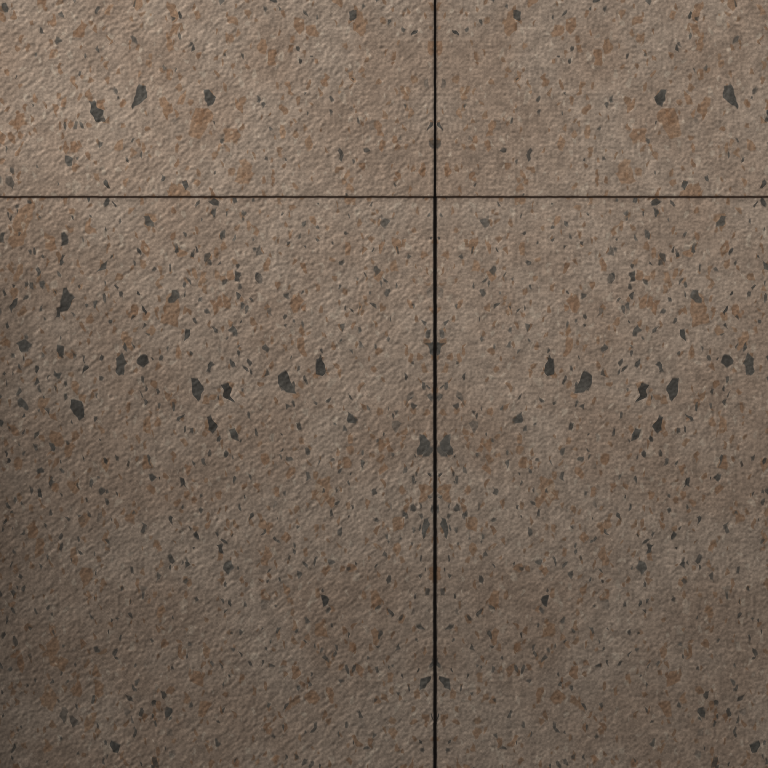
A WebGL 2 fragment shader for this texture:

```glsl
#version 300 es
precision highp float;

uniform vec2 u_resolution;
out vec4 fragColor;

float hash(vec2 p) {
    return fract(sin(dot(p, vec2(127.1, 311.7))) * 43758.5453);
}

float noise(vec2 p) {
    vec2 i = floor(p), f = fract(p);
    f = f * f * (3.0 - 2.0 * f);
    return mix(mix(hash(i), hash(i + vec2(1, 0)), f.x),
               mix(hash(i + vec2(0, 1)), hash(i + vec2(1, 1)), f.x), f.y);
}

float fbm(vec2 p) {
    float sum = 0.0, amp = 0.5;
    for (int i = 0; i < 4; i++) {
        sum += amp * noise(p);
        p = mat2(1.6, 1.2, -1.2, 1.6) * p + 7.3;
        amp *= 0.5;
    }
    return sum;
}

// Coverage of angular stone chips, at most one per grid cell
float chips(vec2 p, float cells, float share, float size, float seed) {
    vec2 g = p * cells;
    float d = 9.0;
    for (int y = -1; y <= 1; y++)
    for (int x = -1; x <= 1; x++) {
        vec2 cell = floor(g) + vec2(x, y);
        vec2 key = cell + seed;
        if (hash(key) > share) continue;
        vec2 q = g - cell - vec2(hash(key + 1.3), hash(key + 2.7));
        float r = size * mix(0.45, 1.0, pow(hash(key + 4.1), 2.0));
        q.x = q.x * mix(1.2, 2.1, hash(key + 5.9)) + q.y * (hash(key + 6.7) - 0.5);
        float edge = -9.0;
        for (int k = 0; k < 6; k++) {
            float a = (float(k) + 0.8 * hash(key + float(k) * 3.1)) * 1.0472;
            float reach = r * mix(0.55, 1.0, hash(key + float(k) * 2.3 + 8.0));
            edge = max(edge, dot(q, vec2(cos(a), sin(a))) - reach);
        }
        d = min(d, edge);
    }
    float soft = 0.8 / u_resolution.y + 0.0005;
    return 1.0 - smoothstep(-soft, soft, d / cells);
}

// Fine pitted surface with a diagonal grain
float relief(vec2 p) {
    vec2 q = mat2(0.8, 0.6, -0.6, 0.8) * p;
    return 0.6 * noise(q * vec2(150, 250)) + 0.5 * noise(p * 290.0 + 5.0)
         + 0.2 * noise(p * 100.0);
}

float joint(float d, float halfWidth) {
    float soft = 0.6 / u_resolution.y + 0.0002;
    return 1.0 - smoothstep(halfWidth - soft, halfWidth + soft, abs(d));
}

void main() {
    vec2 uv = gl_FragCoord.xy / u_resolution;
    vec2 seam = uv - vec2(0.5664, 0.7435);
    float upper = step(0.0, seam.y);

    // The slabs are book-matched about the upright joint
    vec2 p = vec2(abs(seam.x), uv.y);
    float seed = 17.0 + upper * 31.0;
    vec2 rough = p + 0.005 * (vec2(noise(p * 130.0), noise(p * 130.0 + 40.0)) - 0.5);

    // Ground, nearly even, with fine mottling
    float blotch = fbm(p * 14.0 + seed);
    vec3 color = mix(vec3(0.465, 0.402, 0.348), vec3(0.492, 0.436, 0.384), smoothstep(0.25, 0.7, blotch));
    color *= 0.87 + 0.27 * fbm(p * 85.0 + seed);

    // Rust, pale and slate chips, from large to small
    vec3 rust = mix(vec3(0.40, 0.30, 0.225), vec3(0.46, 0.365, 0.285), noise(p * 35.0));
    vec3 pale = vec3(0.57, 0.525, 0.465);
    vec3 slate = mix(vec3(0.18, 0.175, 0.165), vec3(0.29, 0.28, 0.26), noise(p * 45.0 + 9.0));
    float cluster = smoothstep(0.2, 0.6, noise(p * 7.0 + 3.0));
    float dark = mix(1.0, 0.45, upper);
    color = mix(color, rust, 0.65 * chips(rough, 11.0, 0.2 + 0.15 * upper, 0.36, seed));
    color = mix(color, pale, 0.35 * chips(rough, 24.0, 0.15, 0.32, seed + 11.0));
    color = mix(color, rust, 0.7 * chips(rough, 29.0, 0.45, 0.4, seed + 23.0));
    color = mix(color, pale, 0.45 * chips(rough, 66.0, 0.4, 0.42, seed + 37.0));
    color = mix(color, rust * 0.93, 0.7 * chips(rough, 64.0, 0.45, 0.46, seed + 41.0));
    color = mix(color, slate, 0.9 * chips(rough, 17.0, 0.13 * dark, 0.3, seed + 53.0));
    color = mix(color, slate, 0.85 * chips(rough, 36.0, 0.28 * dark, 0.38, seed + 67.0) * cluster);
    color = mix(color, slate, 0.75 * chips(rough, 74.0, 0.2 * dark, 0.44, seed + 79.0));

    // Raking light from the upper left
    vec2 toLight = vec2(-0.0014 * sign(seam.x), 0.0014);
    color *= 1.0 + 0.48 * (relief(p) - relief(p + toLight));
    color *= 0.95 + 0.1 * hash(floor(uv * 480.0));

    // Broad shading: bright top, dim foot and left edge
    float light = mix(0.83, 1.08, smoothstep(0.0, 0.9, uv.y));
    light += 0.11 * exp(-14.0 * dot(uv - vec2(0.12, 0.88), uv - vec2(0.12, 0.88)));
    light += 0.05 * exp(-9.0 * dot(uv - vec2(0.6, 0.55), uv - vec2(0.6, 0.55)));
    light -= 0.17 * exp(-uv.x * 9.0) * (1.0 - smoothstep(0.55, 0.85, uv.y));
    color *= light;

    // Narrow joints, the level one browner and fainter
    float wear = 0.0005 * (noise(uv * 130.0) - 0.5);
    float upright = joint(seam.x + wear, mix(0.0021, 0.0015, upper));
    float level = joint(seam.y + wear, 0.0012);
    color *= 1.0 - 0.12 * max(joint(seam.x, 0.0036), joint(seam.y, 0.0028));
    color = mix(color, vec3(0.13, 0.095, 0.075), 0.85 * level);
    color = mix(color, vec3(0.05, 0.043, 0.04), 0.94 * upright);

    fragColor = vec4(color, 1.0);
}
```
